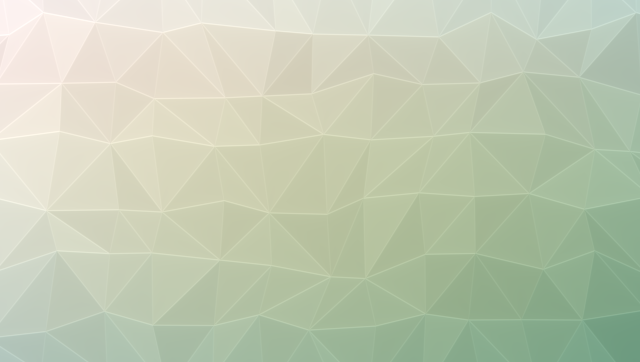
This background is drawn by a Shadertoy shader. Its source:

```glsl
#define COLUMNS 12.0
#define ROW_HEIGHT 0.165
#define FIRST_ROW 0.105
#define JITTER 0.48
#define FACET_FLATNESS 0.6
#define FACET_CONTRAST 0.04
#define EDGE_WIDTH 0.0022
#define EDGE_LIGHT 0.055
#define SHEEN_WIDTH 0.02
#define SHEEN_LIGHT 0.014

vec2 hash2(vec2 p) {
    vec2 q = vec2(dot(p, vec2(127.1, 311.7)), dot(p, vec2(269.5, 183.3)));
    return fract(sin(q) * 43758.5);
}

// Weights of a parabola through samples at 0, 0.5 and 1
vec3 parabola(float t) {
    return vec3((2.0 * t - 1.0) * (t - 1.0), 4.0 * t * (1.0 - t), t * (2.0 * t - 1.0));
}

// Smooth field from rosy white at upper left to deep sage at lower right
vec3 backdrop(vec2 uv) {
    uv = clamp(uv, 0.0, 1.0);
    vec3 wx = parabola(uv.x);
    vec3 wy = parabola(uv.y);
    mat3 top = mat3(0.98, 0.94, 0.94, 0.87, 0.88, 0.83, 0.72, 0.81, 0.78);
    mat3 middle = mat3(0.90, 0.89, 0.84, 0.77, 0.79, 0.66, 0.59, 0.71, 0.60);
    mat3 bottom = mat3(0.69, 0.77, 0.74, 0.60, 0.71, 0.60, 0.42, 0.61, 0.51);
    vec3 color = (bottom * wx) * wy.x + (middle * wx) * wy.y + (top * wx) * wy.z;

    // Warm band across the upper part
    float band = (uv.y - 0.8) / 0.11;
    return color - vec3(0.008, 0.027, 0.018) * exp(-band * band);
}

vec2 cellSize() {
    return vec2(iResolution.x / iResolution.y / COLUMNS, ROW_HEIGHT);
}

vec2 meshNode(vec2 id) {
    vec2 offset = JITTER * (hash2(id) - 0.5);
    return vec2(0.0, FIRST_ROW) + cellSize() * (id + offset);
}

// x: signed distance to the left of an edge, y: light on that edge
vec2 edgeAt(vec2 p, vec2 a, vec2 b, float pixel) {
    vec2 along = normalize(b - a);
    vec2 rel = p - a;
    float d = along.x * rel.y - along.y * rel.x;
    float strength = mix(0.3, 1.0, along.x * along.x);
    float line = 1.0 - smoothstep(0.0, EDGE_WIDTH + 0.5 * pixel, abs(d));
    float sheen = exp(-abs(d) / SHEEN_WIDTH);
    return vec2(d, strength * (EDGE_LIGHT * line + SHEEN_LIGHT * sheen));
}

// Colour of one counterclockwise facet, weighted by its coverage
vec4 facet(vec2 p, vec2 a, vec2 b, vec2 c, float tone, float pixel) {
    vec2 ab = edgeAt(p, a, b, pixel);
    vec2 bc = edgeAt(p, b, c, pixel);
    vec2 ca = edgeAt(p, c, a, pixel);
    float inside = min(ab.x, min(bc.x, ca.x));
    float coverage = smoothstep(-0.7 * pixel, 0.7 * pixel, inside);

    vec2 canvas = vec2(iResolution.x / iResolution.y, 1.0);
    vec3 flatColor = backdrop((a + b + c) / 3.0 / canvas);
    vec3 color = mix(backdrop(p / canvas), flatColor, FACET_FLATNESS);
    color += FACET_CONTRAST * (tone - 0.5) + max(ab.y, max(bc.y, ca.y));
    return vec4(color, 1.0) * coverage;
}

void mainImage(out vec4 fragColor, in vec2 fragCoord) {
    float pixel = 1.0 / iResolution.y;
    vec2 p = fragCoord * pixel;
    vec2 cell = floor((p - vec2(0.0, FIRST_ROW)) / cellSize());
    vec4 total = vec4(0.0);

    // Split each nearby jittered cell into two facets
    for (int y = -1; y <= 1; y++) {
        for (int x = -1; x <= 1; x++) {
            vec2 id = cell + vec2(x, y);
            vec2 a = meshNode(id);
            vec2 b = meshNode(id + vec2(1.0, 0.0));
            vec2 c = meshNode(id + vec2(1.0, 1.0));
            vec2 d = meshNode(id + vec2(0.0, 1.0));
            vec2 tone = hash2(id + 0.25);
            if (hash2(id + 0.5).x < 0.5) {
                total += facet(p, a, b, c, tone.x, pixel);
                total += facet(p, a, c, d, tone.y, pixel);
            } else {
                total += facet(p, a, b, d, tone.x, pixel);
                total += facet(p, b, c, d, tone.y, pixel);
            }
        }
    }
    vec3 color = total.rgb / max(total.a, 0.001);
    fragColor = vec4(clamp(color, 0.0, 1.0), 1.0);
}
```
